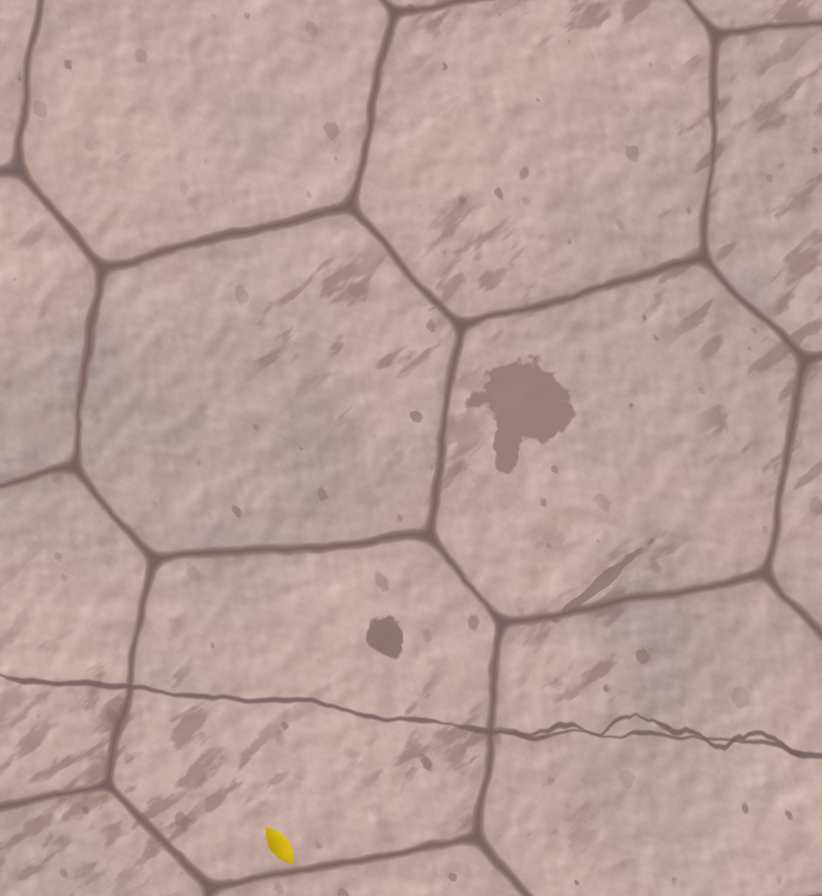
Give the GLSL for this texture, as a Shadertoy shader.

```glsl
#define PINK_STONE vec3(0.765, 0.660, 0.628)
#define GREY_STONE vec3(0.705, 0.622, 0.612)
#define STAIN vec3(0.575, 0.465, 0.440)
#define JOINT vec3(0.455, 0.370, 0.362)
#define LEAF vec3(0.86, 0.73, 0.08)
#define STEP_ACROSS vec2(0.390, -0.059)
#define STEP_DOWN vec2(0.065, -0.345)
#define SLAB_ORIGIN vec2(0.677, 0.505)
#define JITTER 0.045
#define JOINT_WIDTH 0.0036
#define RELIEF 0.15

float hash(vec2 p) {
    vec3 q = fract(p.xyx * 0.1031);
    q += dot(q, q.yzx + 33.33);
    return fract((q.x + q.y) * q.z);
}

vec2 hash2(vec2 p) {
    return vec2(hash(p + 17.3), hash(p + 61.7));
}

float noise(vec2 p) {
    vec2 i = floor(p), f = fract(p);
    f = f * f * (3.0 - 2.0 * f);
    return mix(mix(hash(i), hash(i + vec2(1, 0)), f.x),
               mix(hash(i + vec2(0, 1)), hash(i + vec2(1, 1)), f.x), f.y);
}

float fbm(vec2 p) {
    float sum = 0.0, amp = 0.53;
    for (int i = 0; i < 4; i++) {
        sum += amp * noise(p);
        p = mat2(1.6, 1.2, -1.2, 1.6) * p + 7.1;
        amp *= 0.5;
    }
    return sum;
}

vec2 slabCentre(vec2 id) {
    return SLAB_ORIGIN + mat2(STEP_ACROSS, STEP_DOWN) * id + JITTER * (hash2(id) - 0.5);
}

// Distance to the nearest joint (x, swollen at the corners) and a slab tint (y)
vec2 slabs(vec2 p) {
    vec2 base = floor(inverse(mat2(STEP_ACROSS, STEP_DOWN)) * (p - SLAB_ORIGIN) + 0.5);
    vec2 home = base;
    float nearest = 9.0;
    for (int k = 0; k < 25; k++) {
        vec2 id = base + vec2(k % 5 - 2, k / 5 - 2);
        float d = distance(p, slabCentre(id));
        if (d < nearest) { nearest = d; home = id; }
    }
    vec2 centre = slabCentre(home);
    float sum = 0.0;
    for (int k = 0; k < 25; k++) {
        vec2 offset = vec2(k % 5 - 2, k / 5 - 2);
        if (offset == vec2(0)) continue;
        vec2 other = slabCentre(home + offset);
        sum += exp(-180.0 * dot(0.5 * (centre + other) - p, normalize(other - centre)));
    }
    return vec2(-log(sum) / 180.0, hash(home + 5.0));
}

// Small scattered pits with ragged rims
float pits(vec2 p) {
    vec2 g = p * 19.0, cell = floor(g);
    float cover = 0.0;
    for (int k = 0; k < 9; k++) {
        vec2 id = cell + vec2(k % 3 - 1, k / 3 - 1);
        vec2 d = g - id - hash2(id);
        d = vec2(d.x + 0.5 * d.y, d.y - 0.6 * d.x);
        float size = 0.04 + 0.17 * pow(hash(id + 9.0), 3.0);
        float rim = length(d * vec2(1.2, 0.8)) + 0.22 * (fbm(p * 90.0) - 0.5);
        float strength = step(0.45, hash(id + 31.0)) * hash(id + 44.0);
        cover = max(cover, strength * (1.0 - smoothstep(size - 0.04, size + 0.04, rim)));
    }
    return cover;
}

float blot(vec2 p, vec2 centre, vec2 radius) {
    float d = length((p - centre) / radius) + 1.3 * (fbm(p * 38.0) - 0.5);
    return 1.0 - smoothstep(0.9, 1.08, d);
}

void mainImage(out vec4 fragColor, in vec2 fragCoord) {
    vec2 p = fragCoord / iResolution.y;
    float soft = max(1.0 / iResolution.y, 0.0016);
    float grain = fbm(p * 48.0);

    // Mottled stone with a soft lit relief
    vec2 q = p + 0.016 * (vec2(fbm(p * 13.0), fbm(p * 13.0 + 40.0)) - 0.5);
    vec2 slab = slabs(q);
    float tone = fbm(p * 4.0 + 3.0) + 0.16 * (slab.y - 0.5);
    vec3 col = mix(GREY_STONE, PINK_STONE, smoothstep(0.28, 0.66, tone));
    col *= 1.0 + 0.13 * (fbm(p * 11.0 + 20.0) - 0.5);
    col += RELIEF * (grain - fbm(p * 48.0 + vec2(-0.35, 0.35)));

    // Diagonal scrapes, denser to the right
    vec2 s = mat2(0.77, -0.64, 0.64, 0.77) * p;
    float worn = smoothstep(0.42, 0.68, fbm(p * 6.0 + 11.0) + 0.14 * (p.x - 0.45));
    float scrape = smoothstep(0.55, 0.72, fbm(s * vec2(22.0, 55.0))) * worn;
    col = mix(col, STAIN, 0.65 * scrape);
    col = mix(col, STAIN * 0.95, 0.75 * pits(p));

    // Damp stains and a long gouge
    float damp = max(blot(p, vec2(0.588, 0.556), vec2(0.050, 0.044)),
                     blot(p, vec2(0.566, 0.508), vec2(0.017, 0.040)));
    col = mix(col, STAIN, 0.85 * damp);
    col = mix(col, JOINT * 1.12, 0.8 * blot(p, vec2(0.430, 0.288), vec2(0.019, 0.020)));
    vec2 gouge = mat2(0.77, -0.64, 0.64, 0.77) * (p - vec2(0.677, 0.355));
    col = mix(col, STAIN * 0.95, 0.75 * blot(gouge, vec2(0), vec2(0.070, 0.006)));

    // Joints: shaded lip, then a darker core
    float width = JOINT_WIDTH * (0.6 + 0.9 * noise(p * 11.0)) + 0.003 * (grain - 0.5);
    float lip = 1.0 - smoothstep(width - soft, width + 2.0 * soft, slab.x);
    float core = 1.0 - smoothstep(-0.001, width, slab.x);
    col *= 1.0 - 0.10 * exp(-max(slab.x, 0.0) / 0.009);
    col = mix(col, mix(STAIN * 0.96, JOINT, core), 0.92 * lip);

    // Wandering crack that splits into two strands
    for (int k = 0; k < 2; k++) {
        float n = float(k);
        float split = n * smoothstep(0.5, 0.72, p.x) * smoothstep(0.92, 0.84, p.x);
        float y = 0.237 - 0.088 * p.x + 0.038 * (fbm(vec2(p.x * 12.0, 2.0)) - 0.5);
        y += split * 0.06 * (fbm(vec2(p.x * 20.0, 8.0)) - 0.3);
        float d = abs(p.y - y) * 0.8;
        float w = 0.0006 + 0.0026 * noise(p * 32.0 + n);
        float crack = 1.0 - smoothstep(w - soft, w + soft, d);
        col = mix(col, JOINT, 0.85 * crack * mix(1.0, smoothstep(0.0, 0.3, split), n));
    }

    // Fallen leaf
    vec2 l = mat2(0.6, 0.8, -0.8, 0.6) * (p - vec2(0.3125, 0.056));
    float edge = abs(l.y) - 0.011 * (1.0 - pow(l.x / 0.026, 2.0));
    vec3 leaf = LEAF * (0.9 + 9.0 * l.y + 0.25 * (grain - 0.5));
    col = mix(col, leaf, 1.0 - smoothstep(-soft, soft, edge));

    fragColor = vec4(clamp(col, 0.0, 1.0), 1.0);
}
```
